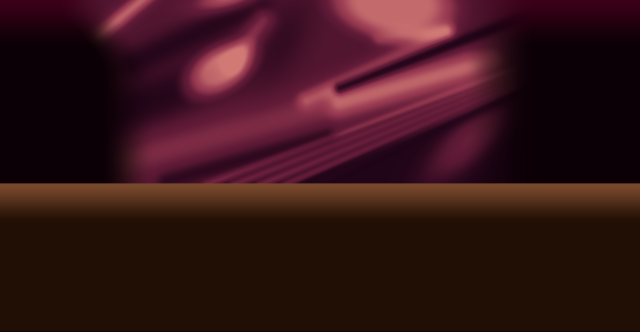
Give the GLSL for this background, as a WebGL 1 fragment shader.

```glsl
precision highp float;
// Folded rose satin in a dark room above a brown ledge with a lit upper edge.

uniform vec2 u_resolution;

#define SCENE_WIDTH 1.92
#define LEDGE_TOP 0.4475
#define LEDGE_FADE 0.128
#define FAN_COUNT 5
#define FAN_WIDTH 0.011
#define FOLD_SLOPE 0.42
#define BASE_LIGHT 0.30

const vec3 ROOM = vec3(0.045, 0.0, 0.02);
const vec3 WINE = vec3(0.24, 0.0, 0.10);
const vec3 SHADOW = vec3(0.12, 0.015, 0.09);
const vec3 PLUM = vec3(0.37, 0.10, 0.21);
const vec3 ROSE = vec3(0.60, 0.23, 0.32);
const vec3 SALMON = vec3(0.82, 0.48, 0.46);
const vec3 OLIVE = vec3(0.30, 0.20, 0.14);
const vec3 LEDGE_LIT = vec3(0.48, 0.29, 0.18);
const vec3 LEDGE_DARK = vec3(0.13, 0.055, 0.015);

// Position relative to a rotated ellipse; its rim has length one.
vec2 ellipseSpace(vec2 p, vec2 center, float angle, vec2 radius) {
  float c = cos(angle), s = sin(angle);
  p -= center;
  return vec2(c * p.x + s * p.y, c * p.y - s * p.x) / radius;
}

float glow(vec2 p, vec2 center, float angle, vec2 radius) {
  vec2 q = ellipseSpace(p, center, angle, radius);
  return exp(-dot(q, q));
}

// Soft stroke along a segment.
float ribbon(vec2 p, vec2 a, vec2 b, float width) {
  vec2 ab = b - a;
  float t = clamp(dot(p - a, ab) / dot(ab, ab), 0.0, 1.0);
  float d = length(p - a - ab * t) / width;
  return exp(-d * d);
}

vec3 satinColor(float light) {
  vec3 color = mix(SHADOW, PLUM, smoothstep(0.0, 0.42, light));
  color = mix(color, ROSE, smoothstep(0.38, 0.72, light));
  return mix(color, SALMON, smoothstep(0.66, 1.05, light));
}

float satinLight(vec2 p) {
  float light = BASE_LIGHT;

  // Broad folds and hollows
  light += 0.26 * ribbon(p, vec2(0.38, 0.52), vec2(1.40, 0.79), 0.065);
  light *= 1.0 - 0.75 * glow(p, vec2(0.46, 0.70), 0.35, vec2(0.24, 0.075));
  light *= 1.0 - 0.70 * ribbon(p, vec2(0.40, 0.81), vec2(0.78, 0.99), 0.045);
  light *= 1.0 - 0.45 * glow(p, vec2(0.85, 0.88), 1.1, vec2(0.15, 0.07));
  light *= 1.0 - 0.60 * ribbon(p, vec2(0.50, 0.455), vec2(0.98, 0.59), 0.03);

  // Teardrop highlight
  vec2 drop = ellipseSpace(p, vec2(0.66, 0.79), 0.55, vec2(0.12, 0.068));
  light += 0.72 * (1.0 - smoothstep(0.35, 1.35, length(drop)));
  light += 0.32 * ribbon(p, vec2(0.70, 0.81), vec2(0.79, 0.94), 0.032);

  // Bowl highlight and its ridge
  vec2 bowl = ellipseSpace(p, vec2(1.18, 0.99), -0.12, vec2(0.20, 0.115));
  light += 0.62 * (1.0 - smoothstep(0.50, 1.25, length(bowl)));
  light += 0.34 * ribbon(p, vec2(0.92, 0.70), vec2(1.34, 0.90), 0.028);
  light += 0.22 * ribbon(p, vec2(1.14, 0.88), vec2(1.34, 0.905), 0.025);

  // Upper left highlights
  light += 0.58 * ribbon(p, vec2(0.27, 0.87), vec2(0.45, 1.02), 0.025);
  light += 0.60 * glow(p, vec2(0.69, 1.01), 0.25, vec2(0.10, 0.035));

  // Bright band below the long crease
  light += 0.34 * ribbon(p, vec2(1.02, 0.69), vec2(1.48, 0.82), 0.04);
  light *= 1.0 - 0.85 * ribbon(p, vec2(1.02, 0.735), vec2(1.60, 0.96), 0.018);

  // Fan of narrow pleats closing toward the right
  for (int i = 0; i < FAN_COUNT; i++) {
    float k = float(i) / float(FAN_COUNT - 1);
    vec2 start = vec2(mix(0.62, 0.94, k), 0.445);
    vec2 end = vec2(1.54, mix(0.79, 0.73, k));
    vec2 gap = vec2(0.0, 0.021);
    light *= 1.0 - 0.42 * ribbon(p, start - gap, end - gap * 0.5, FAN_WIDTH);
    light += 0.24 * ribbon(p, start, end, FAN_WIDTH);
  }

  // Lower crease, shaded underside and faint reflection
  float side = p.y - LEDGE_TOP - FOLD_SLOPE * (p.x - 0.87);
  light *= mix(0.12, 1.0, smoothstep(-0.025, 0.012, side));
  float reflection = glow(p, vec2(1.41, 0.58), 0.75, vec2(0.17, 0.06));
  return light + 0.42 * reflection * smoothstep(0.01, -0.06, side);
}

void main() {
  vec2 uv = gl_FragCoord.xy / u_resolution;
  vec2 p = uv * vec2(SCENE_WIDTH, 1.0);

  // Room with a wine glow along the top
  vec3 color = mix(ROOM, WINE, smoothstep(0.85, 1.02, p.y));

  // Satin fading into the room at both sides
  float left = p.x + 0.13 * smoothstep(0.78, 1.0, p.y);
  float cover = smoothstep(0.30, 0.47, left);
  cover *= 1.0 - smoothstep(1.38, 1.61, p.x);
  float light = satinLight(p);
  vec3 satin = satinColor(light);
  float rim = (1.0 - cover) * smoothstep(0.2, 0.6, light);
  color = mix(color, mix(satin, OLIVE, 0.65 * rim), cover);

  // Ledge with a lit upper edge and a thin dark base
  float depth = LEDGE_TOP - p.y;
  vec3 ledge = mix(LEDGE_LIT, LEDGE_DARK, smoothstep(-0.01, LEDGE_FADE, depth));
  ledge *= mix(0.6, 1.0, smoothstep(0.0, 0.006, p.y));
  float edge = 0.5 / u_resolution.y;
  color = mix(color, ledge, smoothstep(-edge, edge, depth));

  gl_FragColor = vec4(color, 1.0);
}
```
